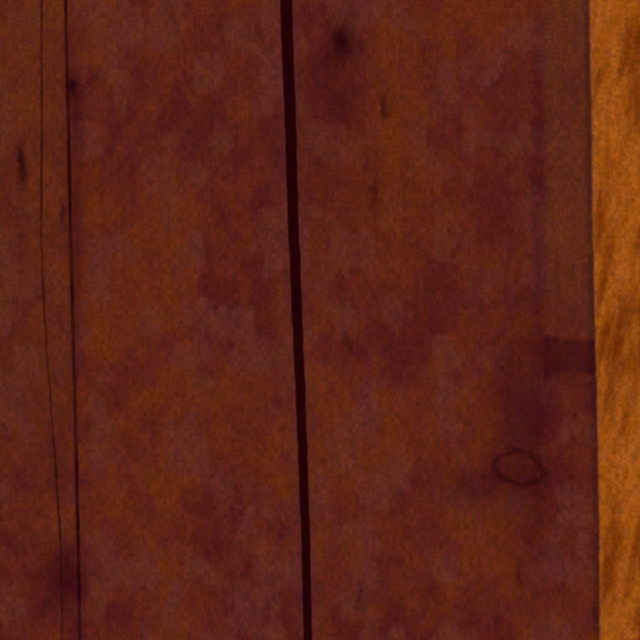
Reproduce this texture procedurally as a three.js fragment shader.

```glsl
// Old red-brown timber planks: a dark open gap, thin seams, knots and an amber board.
// Layered value noise tints the wood; distance functions in canvas units cut
// the seams, and soft ellipses make the stains, knots and scattered nicks.

varying vec2 vUv;

float hash(vec2 p) {
  return fract(sin(dot(p, vec2(127.1, 311.7))) * 43758.5453);
}

float noise(vec2 p) {
  vec2 i = floor(p);
  vec2 f = fract(p);
  f = f * f * (3.0 - 2.0 * f);
  return mix(mix(hash(i), hash(i + vec2(1.0, 0.0)), f.x),
             mix(hash(i + vec2(0.0, 1.0)), hash(i + vec2(1.0, 1.0)), f.x), f.y);
}

float fbm(vec2 p) {
  float sum = 0.0;
  float amp = 0.53;
  for (int i = 0; i < 4; i++) {
    sum += amp * noise(p);
    p = mat2(0.8, 0.6, -0.6, 0.8) * p * 2.03 + 17.3;
    amp *= 0.5;
  }
  return sum;
}

// Soft elliptical stain: 1 at the centre, fading outwards
float stain(vec2 p, vec2 centre, vec2 radius) {
  vec2 d = (p - centre) / radius;
  return exp(-dot(d, d));
}

// Thin line of the given half width, from its signed distance
float line(float d, float halfWidth) {
  return 1.0 - smoothstep(halfWidth - 0.0015, halfWidth + 0.0025, abs(d));
}

// Sparse, slightly tilted dark nicks, one candidate per cell
float nicks(vec2 p) {
  vec2 grid = vec2(8.0, 5.0);
  vec2 cell = floor(p * grid);
  float sum = 0.0;
  for (int y = -1; y <= 1; y++) {
    for (int x = -1; x <= 1; x++) {
      vec2 id = cell + vec2(float(x), float(y));
      vec2 jitter = vec2(hash(id + 3.1), hash(id + 8.7));
      vec2 d = p - (id + 0.15 + 0.7 * jitter) / grid;
      d.x += d.y * (0.4 * jitter.y - 0.1);
      float strength = step(0.7, hash(id + 21.4)) * (0.2 + 0.5 * jitter.x);
      sum += strength * stain(d, vec2(0.0), vec2(0.006, 0.018 + 0.02 * jitter.y));
    }
  }
  return min(sum, 1.0);
}

vec3 plankColor(vec2 p) {
  float cloud = fbm(p * vec2(8.0, 6.0));
  float mottle = fbm(p * vec2(34.0, 24.0) + 31.0);
  float tone = 0.55 * cloud + 0.45 * mottle;
  vec3 wood = vec3(0.362, 0.132, 0.09);
  wood = mix(wood, vec3(0.31, 0.09, 0.09), 0.7 * (1.0 - smoothstep(0.34, 0.5, tone)));
  wood = mix(wood, vec3(0.4, 0.165, 0.065), 0.75 * smoothstep(0.48, 0.64, tone));
  float dust = fbm(p * vec2(26.0, 18.0) + 73.0);
  wood = mix(wood, vec3(0.38, 0.17, 0.138), 0.65 * smoothstep(0.48, 0.66, dust));
  return mix(wood, vec3(0.4, 0.17, 0.055), 0.55 * stain(p, vec2(0.61, 0.69), vec2(0.12, 0.11)));
}

vec3 amberColor(vec2 p) {
  float streak = fbm(vec2(p.x * 42.0 - p.y * 8.0, p.y * 11.0));
  float fibre = noise(vec2(p.x * 130.0 - p.y * 20.0, p.y * 35.0));
  vec3 amber = mix(vec3(0.46, 0.2, 0.035), vec3(0.6, 0.305, 0.07), smoothstep(0.25, 0.62, streak));
  return amber + 0.06 * (fibre - 0.5);
}

void main() {
  vec2 p = vUv;
  float wobble = 0.003 * (noise(vec2(p.y * 6.0, 4.0)) - 0.5)
               + 0.0014 * (noise(vec2(p.y * 70.0, 9.0)) - 0.5);
  float gap = p.x - mix(0.482, 0.448, p.y) - wobble;
  float seam = p.x - mix(0.125, 0.103, p.y) - 0.5 * wobble;
  float sideSeam = p.x - 0.066 - 0.032 * (1.0 - smoothstep(0.0, 0.65, p.y)) - wobble;
  float amberEdge = p.x - mix(0.938, 0.922, p.y) - wobble;
  vec3 color = plankColor(p);
  vec3 purple = vec3(0.215, 0.035, 0.07);

  // Worn left board and dusty strip beside the amber board
  float leftBoard = 1.0 - smoothstep(-0.003, 0.003, seam);
  color = mix(color, vec3(0.37, 0.165, 0.085), 0.4 * leftBoard * smoothstep(0.1, 0.4, p.y));
  float strip = smoothstep(0.847, 0.853, p.x);
  color = mix(color, vec3(0.37, 0.17, 0.1), 0.6 * strip * smoothstep(0.3, 0.6, p.y));
  color = mix(color, purple, 0.3 * stain(p, vec2(0.842, 0.6), vec2(0.012, 0.6)));

  // Broad purple stains, roughened by noise
  vec2 rough = p + 0.025 * (vec2(fbm(p * 40.0), fbm(p * 40.0 + 50.0)) - 0.5);
  float patchMask = strip * smoothstep(0.41, 0.422, rough.y) * (1.0 - smoothstep(0.465, 0.478, rough.y));
  float stains = 0.55 * stain(rough, vec2(0.81, 0.35), vec2(0.045, 0.15))
               + 0.4 * stain(rough, vec2(0.74, 0.24), vec2(0.06, 0.035))
               + 0.8 * stain(rough, vec2(0.098, 0.1), vec2(0.035, 0.055))
               + 0.35 * stain(rough, vec2(0.53, 0.88), vec2(0.035, 0.08))
               + 0.6 * patchMask
               + 0.4 * stain(p, vec2(0.118, 0.65), vec2(0.014, 0.3));
  color = mix(color, purple, min(stains, 0.85));

  // Dark knots, a ringed knot and small nicks
  vec2 ringPos = (rough - vec2(0.811, 0.268)) / vec2(0.036, 0.024);
  float ring = exp(-pow((length(ringPos) - 1.0) * 5.0, 2.0));
  float knots = 0.95 * stain(rough, vec2(0.534, 0.935), vec2(0.017, 0.025))
              + 0.85 * stain(rough, vec2(0.115, 0.867), vec2(0.011, 0.02))
              + 0.75 * stain(rough, vec2(0.037, 0.746), vec2(0.006, 0.035))
              + 0.55 * ring * (0.5 + noise(p * 60.0)) + 0.8 * nicks(rough);
  color = mix(color, vec3(0.16, 0.02, 0.035), min(knots, 0.9));

  // Seams and the open gap with its greyed lips
  color = mix(color, vec3(0.33, 0.14, 0.14), 0.6 * exp(-pow(gap / 0.019, 2.0)));
  float wear = 0.55 + 0.45 * noise(vec2(p.y * 22.0, 2.0));
  color = mix(color, vec3(0.16, 0.02, 0.03), 0.95 * wear * line(seam, 0.0022));
  color = mix(color, vec3(0.2, 0.05, 0.03), 0.8 * wear * line(sideSeam, 0.0015));
  color = mix(color, vec3(0.14, 0.008, 0.018), line(gap, mix(0.0058, 0.0088, p.y)));

  // Amber board with a shadow before it and a pale rim
  color *= 1.0 - 0.2 * exp(-pow((amberEdge + 0.005) / 0.006, 2.0));
  vec3 amber = amberColor(p);
  amber = mix(amber, vec3(0.56, 0.3, 0.15), 0.6 * exp(-pow(amberEdge / 0.006, 2.0)));
  color = mix(color, amber, smoothstep(-0.003, 0.003, amberEdge));

  // Fine grain in brightness and a softer one in hue
  float grain = noise(p * vec2(190.0, 125.0)) + noise(p * vec2(300.0, 240.0) + 7.0) - 1.0;
  float hue = noise(p * vec2(80.0, 60.0) + 90.0) - 0.5;
  color *= 1.0 + 0.15 * grain;
  color += hue * vec3(0.012, 0.014, -0.035);
  gl_FragColor = vec4(clamp(color, 0.0, 1.0), 1.0);
}
```
